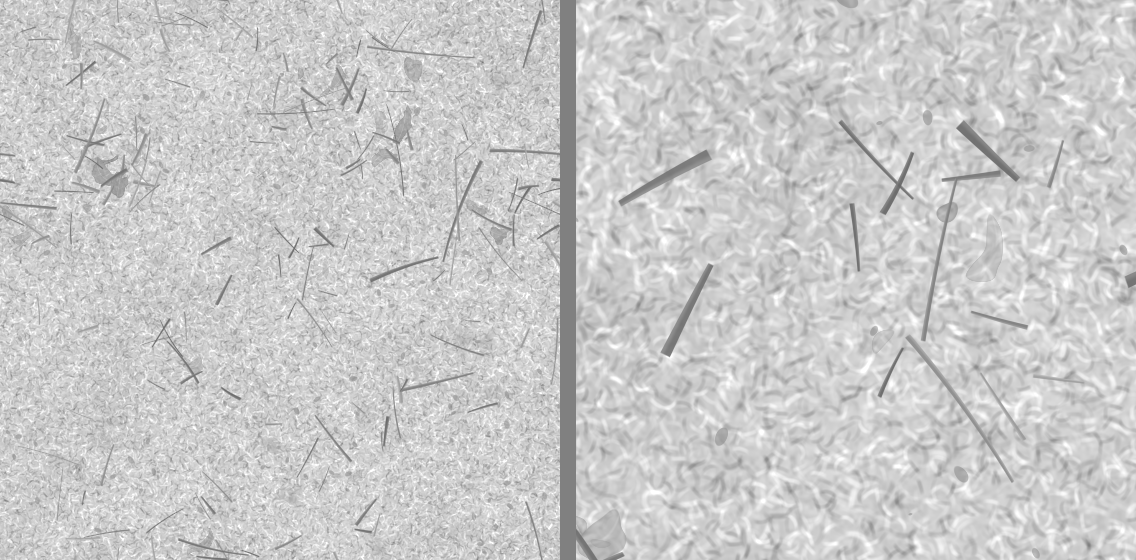
Left, the full canvas; right, a detail of the centre.
Write a WebGL 1 fragment shader that draws this texture map.

```glsl
precision highp float;
// Pale fibrous ground strewn with dry needles, leaf scraps and soft stains.
// Short hashed strokes form the grain; needles and scraps gather in hashed
// clusters. All distances wrap, so the unit square tiles seamlessly.

uniform vec2 u_resolution;

const float GROUND_TONE = 0.805;
const float FIBRE_CONTRAST = 0.115;
const float SPECKLE_CONTRAST = 0.07;
const float MOTTLE_CONTRAST = 0.035;
const float STAIN_TONE = 0.66;
const float LEAF_TONE = 0.63;
const float FLAKE_TONE = 0.62;
const float FLAKE_CELLS = 36.0;
const float FLAKE_SHARE = 0.7;
const float NEEDLE_DARK = 0.40;
const float NEEDLE_PALE = 0.64;
const float CLUSTERED_SHARE = 0.6;
const float CLUSTER_SPREAD = 0.17;
const float CLUSTER_SIZE = 10.0;
const int NEEDLES = 150;
const int LEAVES = 45;
const int STAINS = 16;

vec4 hash4(vec2 p) {
  vec4 h = fract(p.xyxy * vec4(0.1031, 0.1030, 0.0973, 0.1099));
  h += dot(h, h.wzxy + 33.33);
  return fract((h.xxyz + h.yzzw) * h.zywx);
}

// Value noise with n cells across the canvas
float noise(vec2 p, float n) {
  vec2 i = floor(p * n), f = fract(p * n);
  f = f * f * (3.0 - 2.0 * f);
  float a = hash4(mod(i, n)).x;
  float b = hash4(mod(i + vec2(1.0, 0.0), n)).x;
  float c = hash4(mod(i + vec2(0.0, 1.0), n)).x;
  float d = hash4(mod(i + 1.0, n)).x;
  return mix(mix(a, b, f.x), mix(c, d, f.x), f.y);
}

vec2 rotate(vec2 p, float angle) {
  float c = cos(angle), s = sin(angle);
  return vec2(c * p.x + s * p.y, c * p.y - s * p.x);
}

vec2 wrapped(vec2 d) { return fract(d + 0.5) - 0.5; }

vec2 clusterCentre(float index) {
  return hash4(vec2(floor(index / CLUSTER_SIZE), 71.0)).xy;
}

// Light and dark curved strokes, one per cell
float fibres(vec2 p, float n, float seed) {
  vec2 q = p * n, cell = floor(q);
  float sum = 0.0;
  for (int y = -1; y <= 1; y++)
  for (int x = -1; x <= 1; x++) {
    vec2 id = cell + vec2(x, y);
    vec4 h = hash4(mod(id, n) + seed);
    vec2 d = rotate(q - id - h.xy, h.z * 6.283);
    d.y += (fract(h.z * 7.0) - 0.5) * d.x * d.x;
    float stroke = 1.0 - smoothstep(0.05, 0.32, abs(d.y));
    stroke *= 1.0 - smoothstep(0.4, 0.95, abs(d.x));
    sum += stroke * (2.0 * h.w - 1.0);
  }
  return sum;
}

// Coverage of small crumbs, denser in some regions
float flakes(vec2 p, float ragged, float px) {
  vec2 q = p * FLAKE_CELLS, cell = floor(q);
  float cover = 0.0;
  for (int y = -1; y <= 1; y++)
  for (int x = -1; x <= 1; x++) {
    vec2 id = cell + vec2(x, y);
    vec4 h = hash4(mod(id, FLAKE_CELLS) + 211.0);
    vec2 d = rotate(q - id - h.xy, h.z * 6.283);
    float radius = mix(0.07, 0.24, fract(h.z * 13.0));
    float edge = length(d * vec2(1.0, 1.7)) - radius * (1.0 + 0.8 * ragged);
    float density = noise(fract(id / FLAKE_CELLS), 7.0);
    float present = step(h.w, FLAKE_SHARE * density * density);
    float aa = px * FLAKE_CELLS;
    cover = max(cover, present * (1.0 - smoothstep(-aa, aa, edge)));
  }
  return cover;
}

void main() {
  vec2 p = gl_FragCoord.xy / u_resolution.y;
  float px = 1.0 / u_resolution.y;
  float ragged = noise(p, 45.0) + 0.6 * noise(p, 110.0) - 0.8;

  // Fibrous ground
  float grain = FIBRE_CONTRAST * (fibres(p, 118.0, 5.0) + fibres(p, 163.0, 37.0));
  grain += SPECKLE_CONTRAST * (noise(p, 340.0) - 0.5);
  float tone = GROUND_TONE + grain;
  tone += MOTTLE_CONTRAST * (noise(p, 9.0) + noise(p, 23.0) - 1.0);

  // Soft stains
  for (int i = 0; i < STAINS; i++) {
    vec4 h = hash4(vec2(float(i), 131.0));
    vec2 d = rotate(wrapped(p - h.xy), h.z * 6.283) * vec2(1.0, 1.5);
    float r = length(d) / mix(0.015, 0.036, h.w) - 0.4 * ragged;
    tone = mix(tone, STAIN_TONE + 0.4 * grain, 0.55 * exp(-2.0 * r * r));
  }

  // Crumbs and torn leaf scraps
  tone = mix(tone, FLAKE_TONE + 0.3 * grain, 0.8 * flakes(p, ragged, px));
  for (int i = 0; i < LEAVES; i++) {
    float k = float(i);
    vec4 a = hash4(vec2(k, 151.0)), b = hash4(vec2(k, 173.0));
    vec2 centre = clusterCentre(k * 3.0) + (a.xy - 0.5) * 0.12;
    vec2 d = rotate(wrapped(p - centre), a.z * 6.283);
    float radius = 0.006 + 0.024 * a.w * a.w * a.w;
    d.y += (b.x - 0.5) * d.x * d.x / radius;
    float edge = length(d * vec2(1.0, mix(1.3, 3.0, b.y))) - radius * (1.0 + 1.1 * ragged);
    float cover = 1.0 - smoothstep(-px, px, edge);
    float rim = 1.0 - smoothstep(0.0, 0.003, abs(edge));
    float vein = 1.0 - smoothstep(0.0, 0.0015, abs(d.y));
    float leaf = LEAF_TONE + 0.1 * (b.z - 0.5) + 0.08 * ragged - 0.07 * rim + 0.06 * vein;
    tone = mix(tone, leaf + 0.25 * grain, cover * mix(0.45, 0.9, b.w));
  }

  // Needles: slightly bent, tapered, lit along one side
  for (int i = 0; i < NEEDLES; i++) {
    float k = float(i);
    vec4 a = hash4(vec2(k, 3.0)), b = hash4(vec2(k, 19.0));
    vec2 nearby = clusterCentre(k) + (a.xy - 0.5) * CLUSTER_SPREAD;
    vec2 centre = mix(a.xy, nearby, step(a.w, CLUSTERED_SHARE));
    vec2 d = rotate(wrapped(p - centre), a.z * 6.283);
    float halfLength = 0.013 + 0.026 * b.x + 0.06 * pow(b.x, 7.0);
    float halfWidth = mix(0.0009, 0.0028, b.y * b.y);
    float t = d.x / halfLength;
    d.y += (b.z - 0.5) * 0.14 * halfLength * t * t;
    halfWidth *= 1.0 - 0.3 * clamp(t, -1.0, 1.0);
    float cover = 1.0 - smoothstep(-0.7 * px, 0.7 * px, abs(d.y) - halfWidth);
    cover *= 1.0 - smoothstep(-px, px, abs(d.x) - halfLength);
    float lit = 0.09 * smoothstep(-0.2, 0.8, d.y / halfWidth);
    tone = mix(tone, mix(NEEDLE_DARK, NEEDLE_PALE, b.w) + lit, 0.92 * cover);
  }

  gl_FragColor = vec4(vec3(clamp(tone, 0.0, 1.0)), 1.0);
}
```
